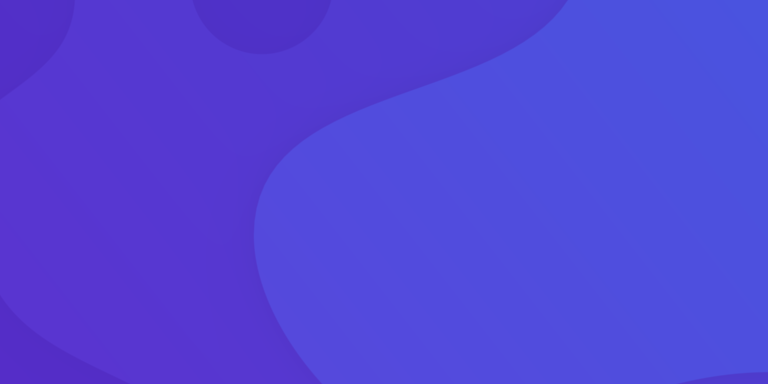
Give the GLSL for this background, as a WebGL 1 fragment shader.

```glsl
precision highp float;

uniform vec2 u_resolution;

const int STEPS = 32;

vec2 bezier(vec2 a, vec2 b, vec2 c, vec2 d, float t) {
  float u = 1.0 - t;
  return u * u * u * a + 3.0 * u * u * t * b + 3.0 * u * t * t * c + t * t * t * d;
}

float segmentDistance(vec2 p, vec2 a, vec2 b) {
  vec2 ab = b - a;
  return length(p - a - ab * clamp(dot(p - a, ab) / dot(ab, ab), 0.0, 1.0));
}

// Signed distance to a curve descending in y; facing +1 fills its right, -1 its left.
float curveDistance(vec2 p, vec2 a, vec2 b, vec2 c, vec2 d, float facing) {
  float nearest = 10.0;
  float side = 1.0;
  vec2 start = a;
  for (int i = 1; i <= STEPS; i++) {
    vec2 end = bezier(a, b, c, d, float(i) / float(STEPS));
    nearest = min(nearest, segmentDistance(p, start, end));
    if ((start.y > p.y) != (end.y > p.y)) {
      float crossing = mix(start.x, end.x, (p.y - start.y) / (end.y - start.y));
      if ((p.x - crossing) * facing > 0.0) side = -1.0;
    }
    start = end;
  }
  return side * nearest;
}

float circleDistance(vec2 p, vec2 center, float radius) {
  return length(p - center) - radius;
}

// Lays one sheet over another, with a soft shadow outside its edge.
vec3 addLayer(vec3 below, vec3 sheet, float dist, float softness, float shadow) {
  float shade = 1.0 - shadow * exp(-max(dist, 0.0) / 0.035);
  float cover = 1.0 - smoothstep(-softness, softness, dist);
  return mix(below * shade, sheet, cover);
}

void main() {
  vec2 p = gl_FragCoord.xy / u_resolution * vec2(2.0, 1.0);
  float softness = 1.0 / u_resolution.y;
  float diagonal = dot(p, vec2(0.36, 0.28));

  // Diagonal gradients, violet to blue
  vec3 deep = mix(vec3(0.333, 0.176, 0.783), vec3(0.290, 0.213, 0.789), diagonal);
  vec3 violet = mix(vec3(0.354, 0.204, 0.816), vec3(0.297, 0.250, 0.824), diagonal);
  vec3 blue = mix(vec3(0.352, 0.267, 0.859), vec3(0.289, 0.326, 0.874), diagonal);

  // Openings in the violet sheet
  float upperCorner = curveDistance(p, vec2(0.195, 1.0), vec2(0.188, 0.870),
                                    vec2(0.099, 0.813), vec2(0.0, 0.740), -1.0);
  float lowerCorner = curveDistance(p, vec2(0.0, 0.232), vec2(0.073, 0.120),
                                    vec2(0.195, 0.070), vec2(0.339, 0.0), -1.0);
  float disc = circleDistance(p, vec2(0.682, 1.045), 0.186);
  float violetSheet = -min(disc, min(upperCorner, lowerCorner));

  // Flowing blue sheet with a cut at the lower right
  float upperWave = curveDistance(p, vec2(1.479, 1.0), vec2(1.297, 0.720),
                                  vec2(0.661, 0.788), vec2(0.661, 0.388), 1.0);
  float lowerWave = curveDistance(p, vec2(0.661, 0.388), vec2(0.661, 0.258),
                                  vec2(0.734, 0.115), vec2(0.839, 0.0), 1.0);
  float cut = circleDistance(p, vec2(2.010, -0.964), 0.995);
  float blueSheet = max(min(upperWave, lowerWave), -cut);

  vec3 color = addLayer(deep, violet, violetSheet, softness, 0.015);
  color = addLayer(color, blue, blueSheet, softness, 0.03);
  gl_FragColor = vec4(color, 1.0);
}
```
